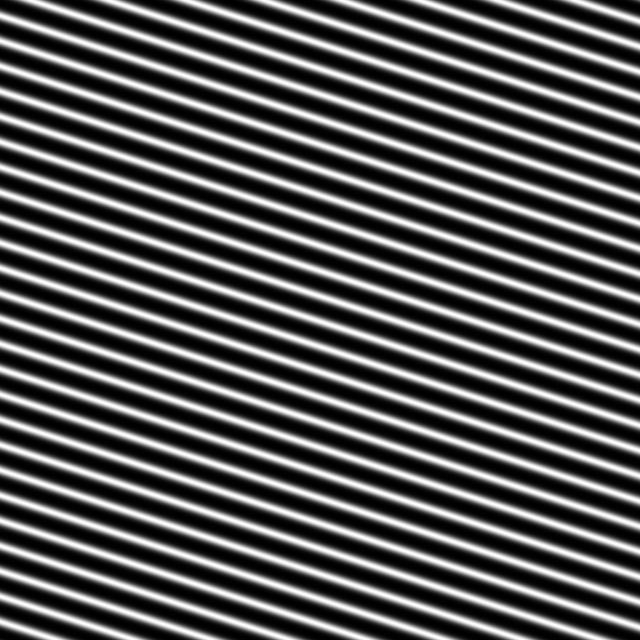
Give the GLSL for this pattern, as a Shadertoy shader.

```glsl
// Soft white stripes on black, descending gently to the right.
// The canvas is projected on the stripe normal, repeated with fract, and each
// stripe is shaded with a Gaussian profile around its centre line.

const float TILT_DEGREES = 18.0;    // slope of the stripes below horizontal
const float STRIPES      = 26.65;   // stripes per canvas height along the normal
const float PHASE        = 0.06;    // offset from the canvas centre, in periods
const float SOFTNESS     = 0.134;   // Gaussian sigma of a stripe, in periods
const vec3  GROUND_COLOR = vec3(0.0);
const vec3  STRIPE_COLOR = vec3(1.0);

// Brightness of a stripe at a distance from its centre, both in periods
float stripeProfile(float dist, float sigma) {
    float t = dist / sigma;
    return exp(-0.5 * t * t);
}

void mainImage(out vec4 fragColor, in vec2 fragCoord) {
    // Canvas units, centred, with height 1
    vec2 uv = (fragCoord - 0.5 * iResolution.xy) / iResolution.y;

    // Position across the stripes, in periods
    float tilt = radians(TILT_DEGREES);
    vec2 normal = vec2(sin(tilt), cos(tilt));
    float across = STRIPES * dot(uv, normal) + PHASE;

    // Signed distance to the nearest centre line
    float dist = fract(across + 0.5) - 0.5;

    // Widen the profile by the pixel footprint, keeping its total light
    float pixel = STRIPES / iResolution.y;
    float sigma = sqrt(SOFTNESS * SOFTNESS + pixel * pixel / 12.0);
    float light = stripeProfile(dist, sigma) * SOFTNESS / sigma;

    fragColor = vec4(mix(GROUND_COLOR, STRIPE_COLOR, light), 1.0);
}
```
